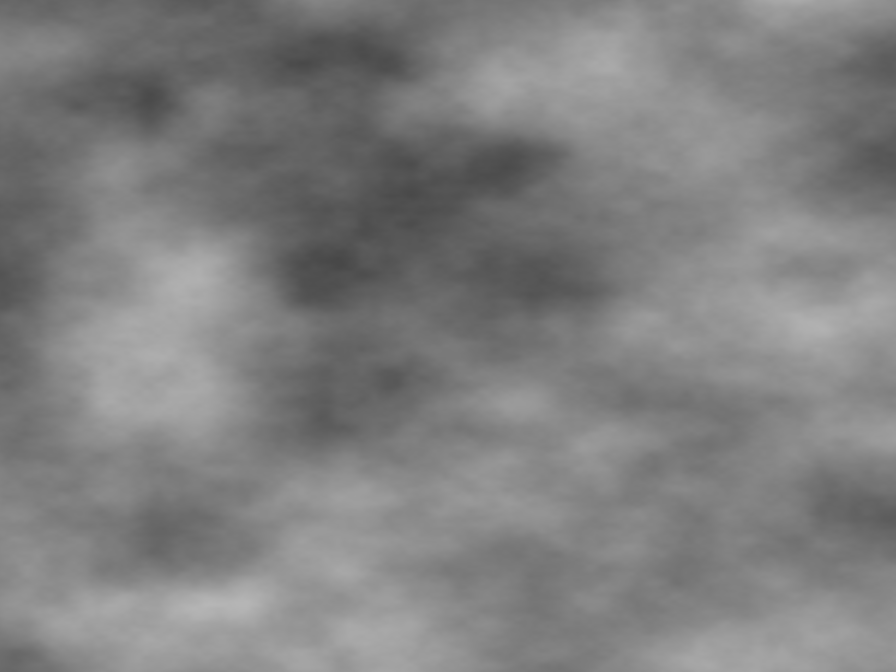
Give the GLSL for this texture, as a Shadertoy shader.

```glsl
float hash(vec2 cell) {
    vec3 p = fract(cell.xyx * 0.1031);
    p += dot(p, p.yzx + 33.33);
    return fract((p.x + p.y) * p.z);
}

// Smoothly interpolated random values on a unit grid
float valueNoise(vec2 p) {
    vec2 cell = floor(p);
    vec2 f = fract(p);
    vec2 blend = f * f * (3.0 - 2.0 * f);
    float bottom = mix(hash(cell), hash(cell + vec2(1, 0)), blend.x);
    float top = mix(hash(cell + vec2(0, 1)), hash(cell + vec2(1, 1)), blend.x);
    return mix(bottom, top, blend.y);
}

// Octaves of halving size and strength
float cloudNoise(vec2 p) {
    float sum = 0.0;
    float total = 0.0;
    float amplitude = 0.5;
    for (int octave = 0; octave < 6; octave++) {
        sum += amplitude * valueNoise(p);
        total += amplitude;
        amplitude *= 0.5;
        p = p * 2.0 + vec2(37.3, 71.7);
    }
    return sum / total;
}

void mainImage(out vec4 fragColor, in vec2 fragCoord) {
    vec2 uv = fragCoord / iResolution.y;

    // Wide, flat cloud banks
    float cloud = cloudNoise(uv * vec2(3.5, 6.0) + vec2(113.2, 58.6));

    // Soft mid-grey contrast
    float grey = 0.497 + 0.62 * (cloud - 0.5);
    fragColor = vec4(vec3(grey), 1.0);
}
```
